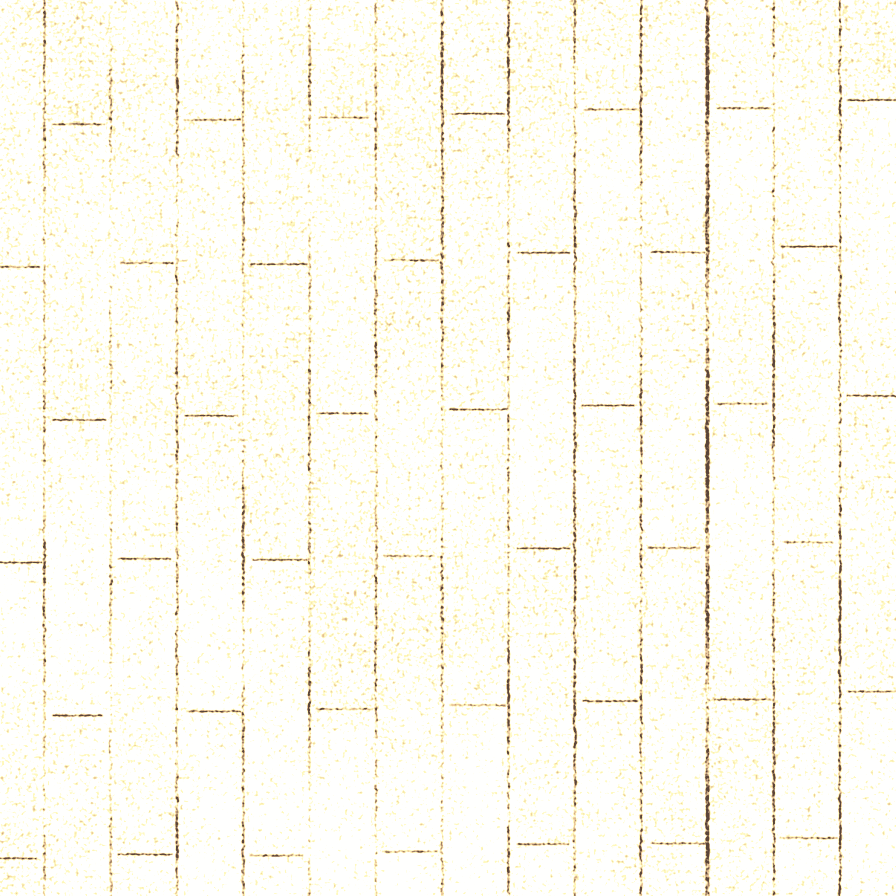
A three.js fragment shader for this pattern:

```glsl
// Pale staggered planks with worn brown joints and fine yellow speckle.
varying vec2 vUv;

// Layout, in canvas units
const float PLANK_WIDTH = 0.0740;
const float PLANK_LENGTH = 0.330;
const float FIRST_SEAM = 0.0495;
const float FIRST_JOINT = 0.202;
const float STAGGER = 0.485;      // share of a plank length, odd columns
const float COLUMN_DRIFT = 0.002; // rise of the joints per column
const float JOINT_JITTER = 0.006;

// Lines
const float SEAM_HALF = 0.0013;
const float JOINT_HALF = 0.0011;
const float SOFT_EDGE = 0.0012;
const float HEAVY_SEAM = 10.0;
const float SEAM_WEAR = 0.85;
const float LINE_GRAIN = 1.1;

// Speckle
const float GRAIN_COARSE = 170.0;
const float GRAIN_FINE = 310.0;
const float CLUSTERS = 38.0;
const float SPECK_THRESHOLD = 0.15;
const float SPECK_GAIN = 0.9;

// Stain colours, from clean to darkest
const vec3 CLEAN = vec3(1.0, 1.0, 0.995);
const vec3 YELLOW = vec3(1.0, 0.975, 0.74);
const vec3 TAN = vec3(0.92, 0.78, 0.60);
const vec3 BROWN = vec3(0.65, 0.53, 0.42);
const vec3 DARK = vec3(0.32, 0.24, 0.20);

float hash(vec2 p) {
  vec3 q = fract(vec3(p.xyx) * 0.1031);
  q += dot(q, q.yzx + 33.33);
  return fract((q.x + q.y) * q.z);
}

float cornerSlope(vec2 cell, vec2 offset) {
  float angle = 6.2832 * hash(cell);
  return dot(vec2(cos(angle), sin(angle)), offset);
}

float gradientNoise(vec2 p) {
  vec2 cell = floor(p);
  vec2 f = p - cell;
  vec2 w = f * f * f * (f * (f * 6.0 - 15.0) + 10.0);
  vec2 e = vec2(1.0, 0.0);
  float low = mix(cornerSlope(cell, f), cornerSlope(cell + e, f - e), w.x);
  float high = mix(cornerSlope(cell + e.yx, f - e.yx),
                   cornerSlope(cell + 1.0, f - 1.0), w.x);
  return mix(low, high, w.y);
}

float stroke(float distance, float halfWidth) {
  return 1.0 - smoothstep(halfWidth - SOFT_EDGE, halfWidth + SOFT_EDGE, abs(distance));
}

vec3 stainColour(float t) {
  vec3 c = mix(CLEAN, YELLOW, smoothstep(0.0, 0.25, t));
  c = mix(c, TAN, smoothstep(0.25, 0.5, t));
  c = mix(c, BROWN, smoothstep(0.5, 0.75, t));
  return mix(c, DARK, smoothstep(0.75, 1.0, t));
}

// Long vertical seams, broken up by wear and darker to the right
float seamStain(vec2 uv, float grain) {
  float index = floor((uv.x - FIRST_SEAM) / PLANK_WIDTH + 0.5);
  float heavy = 1.0 - step(0.5, abs(index - HEAVY_SEAM));
  float wobble = 0.0012 * gradientNoise(vec2(index * 5.7, uv.y * 70.0))
    + 0.0014 * gradientNoise(vec2(index * 3.3, uv.y * 190.0));
  float distance = uv.x - FIRST_SEAM - index * PLANK_WIDTH + wobble;
  float wear = gradientNoise(vec2(index * 7.37 + 40.3, uv.y * 7.0));
  float strength = 0.38 + 0.022 * index + 0.22 * heavy
    + 0.2 * (hash(vec2(index + 20.0, 3.0)) - 0.5) + SEAM_WEAR * wear;
  float halfWidth = SEAM_HALF + 0.0008 * heavy + 0.0006 * wear + 0.0012 * grain;
  return stroke(distance, halfWidth) * clamp(strength + LINE_GRAIN * grain, 0.0, 0.95);
}

// Short end joints that stop just before the seams
float jointStain(float along, float rows, vec2 id, float grain) {
  float distance = (rows - floor(rows + 0.5)) * PLANK_LENGTH;
  vec2 joint = vec2(id.x, floor(rows + 0.5)) + 60.0;
  float start = 0.07 + 0.06 * hash(joint);
  float end = 1.0 - 0.1 * hash(joint + 11.0);
  float span = smoothstep(start, start + 0.04, along)
    * (1.0 - smoothstep(end - 0.04, end, along));
  float strength = 0.6 + 0.4 * hash(joint + 23.0);
  distance += 0.0009 * gradientNoise(vec2(along * 14.0, joint.x * 3.7 + joint.y));
  float halfWidth = JOINT_HALF + 0.0010 * grain;
  return stroke(distance, halfWidth) * span
    * clamp(strength + 0.8 * grain, 0.0, 0.95);
}

// Fine clustered specks, slightly denser on some planks and towards the top
float speckStain(vec2 uv, vec2 id, float grain) {
  float density = 0.07 * (hash(id + 80.0) - 0.5)
    + 0.14 * gradientNoise(uv * 4.0 + 9.3) + 0.09 * (uv.y - 0.5)
    + 0.22 * gradientNoise(uv * CLUSTERS + 3.1);
  return clamp((grain + density - SPECK_THRESHOLD) * SPECK_GAIN, 0.0, 0.6);
}

void main() {
  vec2 uv = vUv;
  float grain = 0.7 * (gradientNoise(uv * GRAIN_COARSE)
    + gradientNoise(uv * GRAIN_FINE + 51.7));

  // Plank cell
  float columns = (uv.x - FIRST_SEAM) / PLANK_WIDTH;
  float column = floor(columns);
  float jointHeight = FIRST_JOINT - STAGGER * PLANK_LENGTH * mod(column, 2.0)
    + COLUMN_DRIFT * column + JOINT_JITTER * (hash(vec2(column + 30.0, 7.0)) - 0.5);
  float rows = (uv.y - jointHeight) / PLANK_LENGTH;
  vec2 id = vec2(column, floor(rows));

  float lines = max(seamStain(uv, grain), jointStain(columns - column, rows, id, grain));
  gl_FragColor = vec4(stainColour(max(lines, speckStain(uv, id, grain))), 1.0);
}
```
